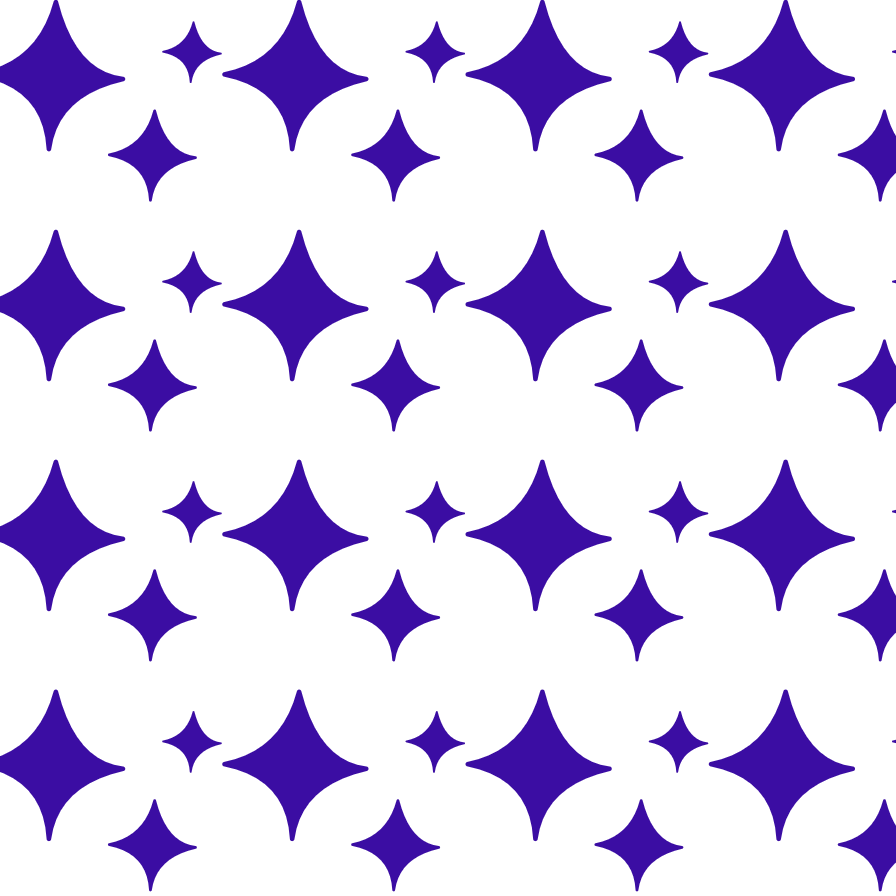
A Shadertoy shader for this pattern:

```glsl
// Violet four-pointed sparkles in three sizes, repeated on a white ground.
#define PERIOD vec2(0.2715, 0.2566)
#define BIG_STAR vec3(0.0582, 0.9150, 0.0846)
#define MID_STAR vec3(0.1701, 0.8260, 0.0514)
#define SMALL_STAR vec3(0.2143, 0.9415, 0.0344)
#define TIP_RADIUS 0.03
#define SIDE_STEPS 10
#define INK vec3(0.23, 0.05, 0.64)
#define PAPER vec3(1.0)

// Tips run clockwise from the top; each bend pulls the side after its tip inward.
const vec2 TIPS[4] = vec2[4](vec2(0.049, 0.977), vec2(0.934, -0.038),
                             vec2(-0.043, -0.962), vec2(-0.935, 0.023));
const vec2 BENDS[4] = vec2[4](vec2(0.288, 0.038), vec2(0.057, -0.238),
                              vec2(-0.089, -0.146), vec2(-0.166, 0.177));

vec2 quadraticCurve(vec2 a, vec2 bend, vec2 b, float t) {
    return mix(mix(a, bend, t), mix(bend, b, t), t);
}

// Signed distance to a unit sparkle with concave sides and rounded tips.
float sparkleDistance(vec2 p) {
    float bound = length(p);
    if (bound > 1.3) return bound - 1.1;

    float nearest = 1e3;
    float side = 1.0;
    vec2 a = TIPS[0];
    for (int i = 0; i < 4; i++) {
        for (int j = 1; j <= SIDE_STEPS; j++) {
            float t = float(j) / float(SIDE_STEPS);
            vec2 b = quadraticCurve(TIPS[i], BENDS[i], TIPS[(i + 1) % 4], t);
            vec2 edge = b - a;
            vec2 rel = p - a;
            vec2 gap = rel - edge * clamp(dot(rel, edge) / dot(edge, edge), 0.0, 1.0);
            nearest = min(nearest, dot(gap, gap));

            // Flip the sign at each edge crossed by a horizontal ray.
            bool spans = (a.y > p.y) != (b.y > p.y);
            if (spans && rel.x < edge.x * rel.y / edge.y) side = -side;
            a = b;
        }
    }
    return side * sqrt(nearest) - TIP_RADIUS;
}

// star.xy is the centre in the first tile, star.z the half height.
float repeatedStar(vec2 uv, vec3 star) {
    vec2 cell = (uv - star.xy) / PERIOD;
    vec2 p = (fract(cell + 0.5) - 0.5) * PERIOD;
    return sparkleDistance(p / star.z) * star.z;
}

void mainImage(out vec4 fragColor, in vec2 fragCoord) {
    vec2 uv = fragCoord / iResolution.y;
    float pixel = 1.0 / iResolution.y;

    float d = repeatedStar(uv, BIG_STAR);
    d = min(d, repeatedStar(uv, MID_STAR));
    d = min(d, repeatedStar(uv, SMALL_STAR));

    float coverage = clamp(0.5 - d / pixel, 0.0, 1.0);
    fragColor = vec4(mix(PAPER, INK, coverage), 1.0);
}
```
